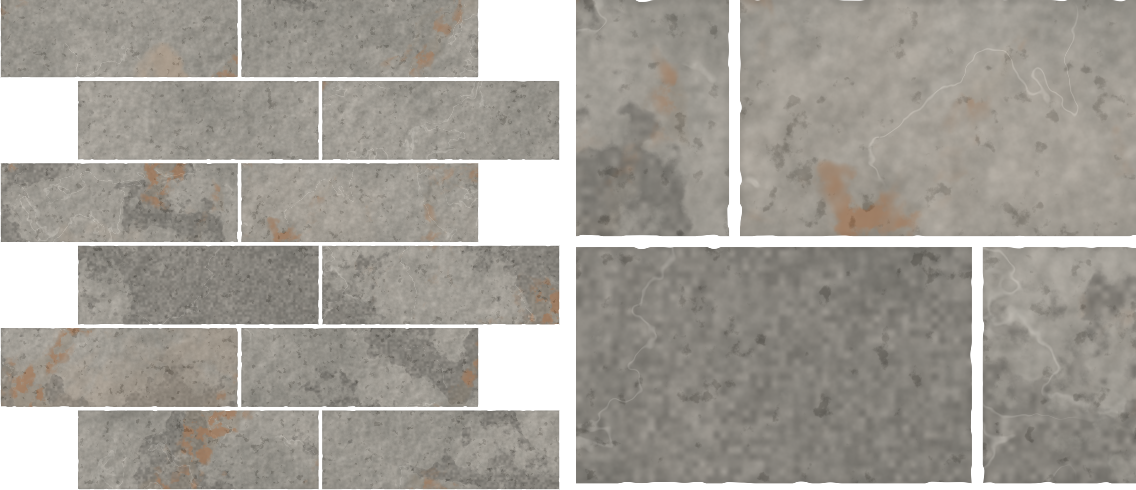
Left: the whole. Right: its middle third, enlarged.
A Shadertoy shader for this texture:

```glsl
// Staggered grey slate bricks in six rows with white joints, mottled and rust stained.

float hash(vec2 p) {
    vec3 q = fract(p.xyx * vec3(0.1031, 0.1030, 0.0973));
    q += dot(q, q.yzx + 33.33);
    return fract((q.x + q.y) * q.z);
}

float noise(vec2 p) {
    vec2 i = floor(p), f = fract(p);
    f = f * f * (3.0 - 2.0 * f);
    return mix(mix(hash(i), hash(i + vec2(1, 0)), f.x),
               mix(hash(i + vec2(0, 1)), hash(i + 1.0), f.x), f.y);
}

// Layered noise, normalised to 0..1
float fbm(vec2 p) {
    float sum = 0.0, amp = 0.5;
    for (int i = 0; i < 5; i++) {
        sum += amp * noise(p);
        p = mat2(1.6, 1.2, -1.2, 1.6) * p + 7.3;
        amp *= 0.5;
    }
    return sum / 0.97;
}

// Slate surface; every brick samples its own region of the noise
vec3 slate(vec2 p, vec2 brick) {
    float rustiness = hash(brick + 11.7);
    float darkness = hash(brick + 41.3);
    float warmth = hash(brick + 73.9);
    vec2 q = p + 60.0 * vec2(hash(brick + 3.1), hash(brick + 5.7)) + 20.0;
    vec2 warp = vec2(fbm(q * 2.0), fbm(q * 2.0 + 19.0)) - 0.5;

    // Mottled base with fine grain
    float cloud = fbm(q * 1.3 + warp);
    float grain = fbm(q * 13.0);
    float speck = noise(q * 34.0);
    float tone = 0.5 + 0.9 * (cloud - 0.5) + 0.7 * (grain - 0.5) + 0.28 * (speck - 0.5);
    vec3 col = mix(vec3(0.525, 0.517, 0.49), vec3(0.69, 0.67, 0.637), clamp(tone, 0.0, 1.0));

    // Chiselled relief lit from the upper left
    col += 0.16 * (fbm(q * 8.0) - fbm(q * 8.0 + vec2(-0.2, 0.2)));

    // Dark weathered patches with ragged borders
    float patchField = fbm(q * 0.95 + 1.3 * warp + 31.0) + 0.22 * (grain - 0.5);
    float stain = smoothstep(0.0, 0.07, patchField - mix(0.68, 0.49, darkness));
    col *= 1.0 - stain * (0.11 + 0.22 * (1.0 - speck) * grain);

    // Pale warm bloom
    float bloom = smoothstep(0.5, 0.68, fbm(q * 0.9 - warp + 57.0));
    col = mix(col, vec3(0.71, 0.63, 0.55), 0.6 * bloom * smoothstep(0.55, 0.95, warmth));

    // Rust freckles gathered in diagonal bands
    vec2 slanted = vec2(q.x - 0.7 * q.y, 0.45 * q.y);
    float band = smoothstep(0.0, 0.12, fbm(slanted + warp + 83.0) - mix(0.72, 0.46, rustiness));
    float freckle = smoothstep(0.47, 0.62, fbm(q * 9.0 + 43.0));
    col = mix(col, vec3(0.57, 0.52, 0.45), 0.35 * band);
    col = mix(col, vec3(0.65, 0.47, 0.34), 0.65 * band * freckle);

    // Thin pale flake edges and scattered dark pits
    float ridge = abs(fbm(q * 0.8 + warp + 101.0) - 0.53);
    col += 0.07 * (1.0 - smoothstep(0.0, 0.012, ridge)) * smoothstep(0.4, 0.6, cloud);
    col -= 0.09 * smoothstep(0.66, 0.8, fbm(q * 16.0 + 67.0));
    return col;
}

void mainImage(out vec4 fragColor, in vec2 fragCoord) {
    // One unit is the height of a row plus its joint
    float scale = 5.947 / iResolution.y;
    vec2 p = fragCoord * scale;
    float row = floor(p.y);
    float y = p.y - row;

    // Left end, middle joint and right end of the row
    vec3 ends = mod(row, 2.0) < 0.5 ? vec3(0.947, 3.889, 6.788) : vec3(0.009, 2.907, 5.805);
    vec2 brick = vec2(step(ends.y, p.x), row);

    // Distance inside the brick, with slightly worn edges
    float inside = min(min(p.x - ends.x, ends.z - p.x), abs(p.x - ends.y) - 0.022);
    inside = min(inside, min(y - 0.009, 0.965 - y));
    inside -= 0.008 * smoothstep(0.6, 1.0, noise(p * 17.0));

    float cover = smoothstep(-0.5 * scale, 0.5 * scale, inside);
    vec3 stone = slate(p, brick * vec2(17.0, 5.0));
    stone *= 0.95 + 0.05 * smoothstep(0.0, 0.03, inside);
    fragColor = vec4(mix(vec3(1.0), stone, cover), 1.0);
}
```
